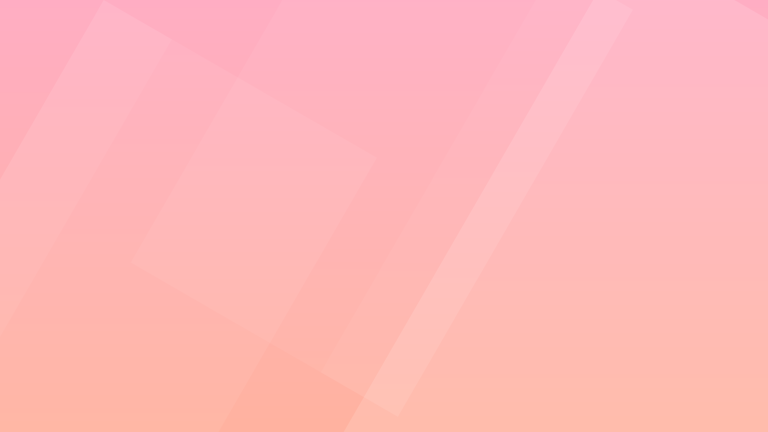
Write a Shadertoy shader that draws this background.

```glsl
// Translucent white panels, tilted by 30 degrees, over a pink to peach gradient.
// Each panel is a box in a rotated frame, with its edges smoothed over one
// pixel; overlapping panels add up to brighter bands.

// Coverage of the box lo..hi at point q, with edge softness px.
float panel(vec2 q, vec2 lo, vec2 hi, float px) {
    vec2 inside = min(q - lo, hi - q);
    return smoothstep(-px, px, min(inside.x, inside.y));
}

void mainImage(out vec4 fragColor, in vec2 fragCoord) {
    // Height is one unit, measured downward from the top left corner.
    vec2 p = vec2(fragCoord.x, iResolution.y - fragCoord.y) / iResolution.y;
    float px = 0.7 / iResolution.y;

    // Rotated frame: x runs across the stripes, y runs down along them.
    vec2 across = vec2(0.8660, 0.5);
    vec2 q = vec2(dot(p, across), dot(p, vec2(-across.y, across.x)));

    // Vertical background gradient.
    vec3 pink = vec3(1.0, 0.680, 0.765);
    vec3 peach = vec3(1.0, 0.700, 0.625);
    vec3 color = mix(pink, peach, p.y);

    // Left panel with a brighter strip along its left side.
    color = mix(color, vec3(1.0), 0.055 * panel(q, vec2(0.208, -0.120), vec2(0.938, 4.0), px));
    color = mix(color, vec3(1.0), 0.045 * panel(q, vec2(0.208, -0.120), vec2(0.390, 4.0), px));

    // Middle panel with a brighter strip along its right side.
    color = mix(color, vec3(1.0), 0.050 * panel(q, vec2(0.566, -0.713), vec2(1.280, 0.375), px));
    color = mix(color, vec3(1.0), 0.040 * panel(q, vec2(1.074, -0.713), vec2(1.280, 0.375), px));

    // Right panel, reaching past the canvas.
    color = mix(color, vec3(1.0), 0.125 * panel(q, vec2(1.189, -0.850), vec2(4.0), px));

    fragColor = vec4(color, 1.0);
}
```
